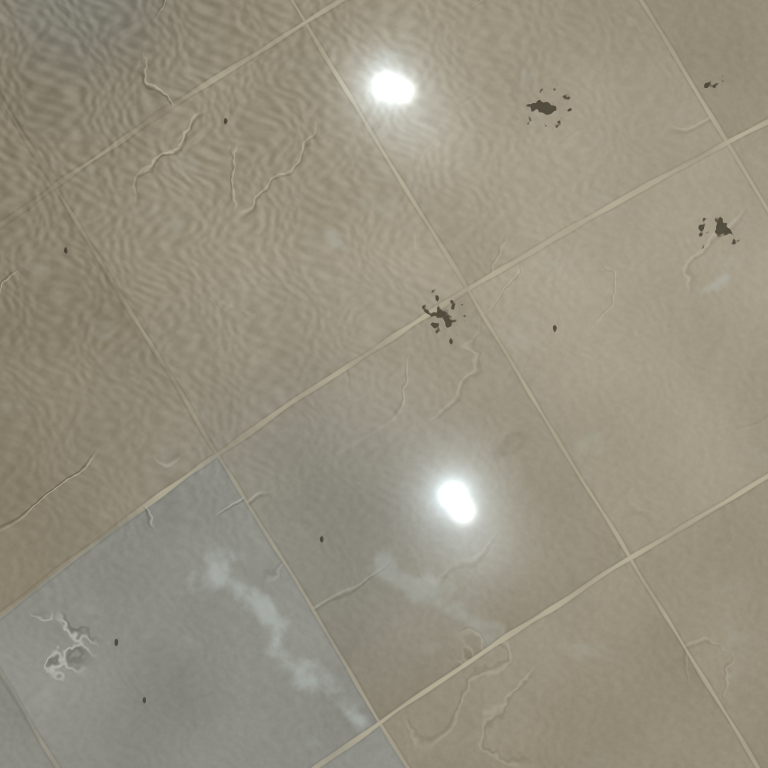
Reproduce this texture procedurally as a WebGL 1 fragment shader.

```glsl
precision highp float;
uniform vec2 u_resolution;

float hash(vec2 p) {
  return fract(sin(dot(p, vec2(127.1, 311.7))) * 43758.55);
}

// Gradient noise, roughly -0.6 to 0.6
float corner(vec2 cell, vec2 f, vec2 o) {
  float angle = 6.2832 * hash(cell + o);
  return dot(vec2(cos(angle), sin(angle)), f - o);
}

float noise(vec2 p) {
  vec2 i = floor(p), f = fract(p);
  vec2 s = f * f * f * (f * (f * 6.0 - 15.0) + 10.0);
  float low = mix(corner(i, f, vec2(0, 0)), corner(i, f, vec2(1, 0)), s.x);
  float high = mix(corner(i, f, vec2(0, 1)), corner(i, f, vec2(1, 1)), s.x);
  return mix(low, high, s.y);
}

float fbm(vec2 p) {
  float sum = 0.0, amp = 0.6;
  for (int i = 0; i < 5; i++) {
    sum += amp * noise(p);
    p = mat2(1.6, 1.2, -1.2, 1.6) * p + 7.3;
    amp *= 0.5;
  }
  return sum;
}

float glow(vec2 p, vec2 center, float radius) {
  vec2 d = (p - center) / radius;
  return exp(-dot(d, d));
}

float stain(vec2 p, vec2 center, float radius) {
  float patches = noise(p * 75.0) + 0.6 * noise(p * 150.0 + 4.0);
  return smoothstep(0.0, 0.25, patches + 0.32 - 0.6 * length(p - center) / radius);
}

float streak(vec2 p, vec2 a, vec2 b, float width) {
  vec2 ab = b - a;
  float t = clamp(dot(p - a, ab) / dot(ab, ab), 0.0, 1.0);
  float d = length(p - a - ab * t) / width;
  return smoothstep(0.0, 0.7, fbm(p * 19.0) * 1.5 + 0.4 - 0.6 * d);
}

// One lamp reflection: x is the hot core, y the halo
vec2 lamp(vec2 p, vec2 center, vec2 twin) {
  float core = glow(p, center, 0.013) + 0.75 * glow(p, center + twin, 0.014);
  float halo = 0.2 * glow(p, center, 0.065) + 0.3 * glow(p, center, 0.028);
  return vec2(core, halo);
}

void main() {
  vec2 uv = gl_FragCoord.xy / u_resolution;
  float px = 1.0 / u_resolution.y;

  // Slanted tile lattice, slightly bent
  vec2 p = uv - vec2(0.609, 0.622);
  p += 0.003 * vec2(noise(uv * 9.0), noise(uv * 9.0 + 31.0));
  vec2 grid = vec2(dot(p, vec2(2.196, 1.334)), dot(p, vec2(1.278, -2.089)));
  grid.y -= 0.03 * grid.x * grid.x;
  vec2 tile = floor(grid);
  float leftSide = 1.0 - smoothstep(0.0, 0.6, uv.x);
  float upperLeft = 1.0 - smoothstep(0.1, 0.85, length((uv - vec2(0.05, 0.95)) * vec2(0.9, 1.0)));

  // Stone tone: broad light, tile variation, cool lower left
  float cloud = fbm(uv * 5.0 + tile * 3.7);
  float light = 0.3 + 0.5 * glow(uv, vec2(0.6, 0.68), 0.4) + 0.35 * glow(uv, vec2(1.0, 0.6), 0.35);
  light += 0.3 * (hash(tile + 2.0) - 0.5) + 0.55 * cloud - 0.2 * leftSide;
  vec3 color = mix(vec3(0.53, 0.495, 0.42), vec3(0.645, 0.61, 0.535), light);
  float greyTile = step(tile.x, -1.5) * step(-0.5, tile.y);
  float cool = 0.8 * greyTile + 0.6 * glow(uv, vec2(0.42, 0.3), 0.23) * (1.0 - greyTile);
  color = mix(color, vec3(0.55, 0.56, 0.54) + 0.07 * cloud, cool);
  color = mix(color, vec3(0.48, 0.49, 0.47), 0.6 * glow(uv, vec2(0.1, 1.02), 0.13));

  // Leathery ripples lit from above, and fine grain
  vec2 ripple = mat2(0.8, 0.6, -0.6, 0.8) * uv * vec2(75.0, 95.0) + 2.0 * noise(uv * 14.0);
  float relief = noise(ripple) - noise(ripple + vec2(0.3, 0.4));
  color += relief * (0.015 + 0.07 * upperLeft);
  color += 0.014 * noise(uv * 120.0) + 0.012 * noise(uv * 230.0);

  // Hairline cracks with a shadowed side
  vec2 bent = mat2(0.85, 0.5, -0.5, 0.85) * uv * vec2(9.0, 5.0) + 0.5 * fbm(uv * 8.0);
  float vein = noise(bent + tile * 5.3);
  float broken = smoothstep(0.08, 0.3, noise(uv * 7.0 + 12.0)) * (0.35 + 0.65 * leftSide);
  color += 0.13 * broken * (1.0 - smoothstep(0.0, 0.022, abs(vein)));
  color -= 0.10 * broken * (1.0 - smoothstep(0.0, 0.025, abs(vein - 0.035)));

  // Pale mineral patches
  float pale = streak(uv, vec2(0.27, 0.27), vec2(0.36, 0.19), 0.035);
  pale += streak(uv, vec2(0.36, 0.15), vec2(0.47, 0.06), 0.022);
  pale += 0.6 * streak(uv, vec2(0.5, 0.27), vec2(0.63, 0.17), 0.032);
  pale += 0.6 * streak(uv, vec2(0.37, 0.76), vec2(0.44, 0.68), 0.012);
  pale += streak(uv, vec2(0.28, 0.61), vec2(0.33, 0.59), 0.009);
  pale += streak(uv, vec2(0.9, 0.61), vec2(0.945, 0.64), 0.016);
  pale += 0.3 * smoothstep(0.2, 0.5, fbm(uv * vec2(11.0, 16.0) + 40.0));
  color = mix(color, vec3(0.70, 0.73, 0.71), 0.6 * min(pale, 1.0));

  // Grout: broad rows, finer and fainter cross joints
  vec2 joint = abs(fract(grid + 0.5) - 0.5) * vec2(0.389, 0.408);
  vec2 halfWidth = vec2(0.0021, 0.0029) * (1.0 + 0.7 * noise(uv * 22.0));
  vec2 line = 1.0 - smoothstep(halfWidth - px, halfWidth + 1.2 * px, joint);
  vec2 edge = 1.0 - smoothstep(halfWidth, halfWidth + 0.004, joint);
  float wear = clamp(0.8 + 0.7 * noise(uv * 12.0 + 5.0) - 0.45 * leftSide, 0.2, 1.0);
  color -= 0.045 * max(edge.x, edge.y);
  color = mix(color, vec3(0.71, 0.68, 0.59), wear * max(0.8 * line.x, line.y));

  // Dark stains, then scattered specks
  float dirt = stain(uv, vec2(0.579, 0.59), 0.025);
  dirt = max(dirt, stain(uv, vec2(0.937, 0.703), 0.025));
  dirt = max(dirt, stain(uv, vec2(0.71, 0.86), 0.026));
  dirt = max(dirt, stain(uv, vec2(0.927, 0.893), 0.011));
  vec2 cell = floor(uv * 8.0);
  vec2 spot = 0.2 + 0.6 * vec2(hash(cell + 3.0), hash(cell + 9.0));
  float speck = length((fract(uv * 8.0) - spot) * vec2(1.5, 0.8)) / 8.0 + 0.002 * noise(uv * 160.0);
  dirt = max(dirt, step(0.86, hash(cell + 17.0)) * (1.0 - smoothstep(0.002, 0.002 + 2.0 * px, speck)));
  color = mix(color, vec3(0.22, 0.20, 0.15), 0.75 * dirt);

  // Lamp reflections on the polish
  vec2 shine = lamp(uv, vec2(0.503, 0.888), vec2(0.022, -0.007));
  shine += lamp(uv, vec2(0.59, 0.355), vec2(0.014, -0.022));
  shine.y += 0.1 * glow(uv, vec2(0.62, 0.29), 0.06) + 0.08 * glow(uv, vec2(0.55, 0.83), 0.06);
  color += shine.y * vec3(0.8, 0.95, 1.1) + 0.7 * shine.x;

  gl_FragColor = vec4(clamp(color, 0.0, 1.0), 1.0);
}
```
